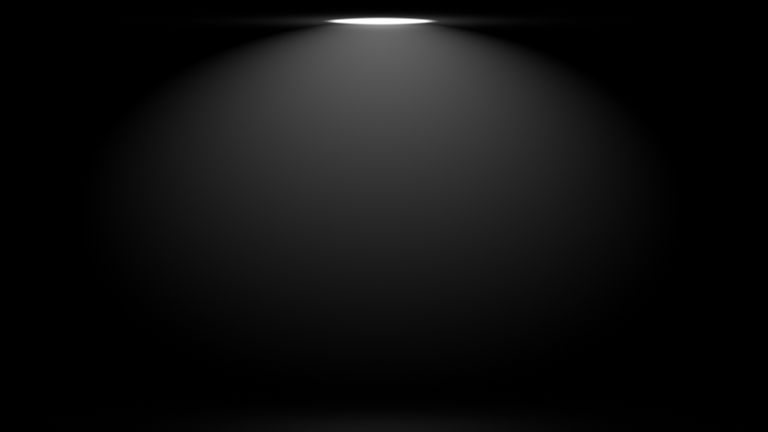
A Shadertoy shader for this background:

```glsl
// A dark stage lit from above: a thin bright lamp with a soft cone of light.
// The cone is a family of nested ellipses that all touch the lamp; the lamp,
// its side streak and the floor sheen are stretched soft spots.

// Lengths are in canvas heights; x runs from the lamp axis.
const float AXIS_X = 0.496;                   // share of the canvas width
const float LAMP_Y = 0.951;
const vec2  LAMP_SIZE = vec2(0.142, 0.0075);  // half width, half thickness
const vec2  HALO_SIZE = vec2(0.150, 0.014);
const vec2  STREAK_SIZE = vec2(0.270, 0.011);
const vec2  CONE_SIZE = vec2(0.706, 0.440);   // radii of the outermost ellipse
const vec2  FLOOR_SIZE = vec2(0.360, 0.042);
const float CONE_LIGHT = 0.42;
const float CONE_FALLOFF = 1.35;
const float HALO_LIGHT = 0.22;
const float STREAK_LIGHT = 0.13;
const float FLOOR_LIGHT = 0.085;
const vec3  LIGHT_COLOR = vec3(1.0);

// Gaussian spot stretched to the given radii.
float softSpot(vec2 p, vec2 radii) {
    vec2 q = p / radii;
    return exp(-dot(q, q));
}

// Brightness below the lamp; p is the offset from the lamp.
float lightCone(vec2 p) {
    vec2 q = vec2(p.x, -p.y) / CONE_SIZE;
    float depth = max(q.y, 0.004);
    // Scale of the ellipse through q that touches the lamp at its top.
    float ellipseScale = (q.x * q.x + depth * depth) / (2.0 * depth);
    float fadeIn = smoothstep(-0.015, 0.035, q.y);
    return CONE_LIGHT * fadeIn * pow(max(1.0 - ellipseScale, 0.0), CONE_FALLOFF);
}

// Lens-shaped lamp with tapering ends.
float lampCore(vec2 p) {
    float u = p.x / LAMP_SIZE.x;
    float halfThickness = LAMP_SIZE.y * (1.0 - u * u);
    float soft = max(0.003, 1.0 / iResolution.y);
    return smoothstep(soft, -soft, abs(p.y) - halfThickness)
         * smoothstep(1.0, 0.7, abs(u));
}

// Fine dither that hides banding in the dark gradients.
float hash(vec2 p) {
    return fract(sin(dot(p, vec2(12.99, 78.23))) * 43758.5);
}

void mainImage(out vec4 fragColor, in vec2 fragCoord) {
    vec2 pos = fragCoord / iResolution.y;
    pos.x -= AXIS_X * iResolution.x / iResolution.y;
    vec2 fromLamp = pos - vec2(0.0, LAMP_Y);

    // Broad light in the room
    float light = lightCone(fromLamp);
    light += FLOOR_LIGHT * softSpot(pos, FLOOR_SIZE);

    // Lamp and its glare
    light += STREAK_LIGHT * softSpot(fromLamp, STREAK_SIZE);
    light += HALO_LIGHT * softSpot(fromLamp, HALO_SIZE);
    light = mix(light, 1.0, lampCore(fromLamp));

    light += (hash(fragCoord) - 0.5) / 255.0;
    fragColor = vec4(LIGHT_COLOR * clamp(light, 0.0, 1.0), 1.0);
}
```
